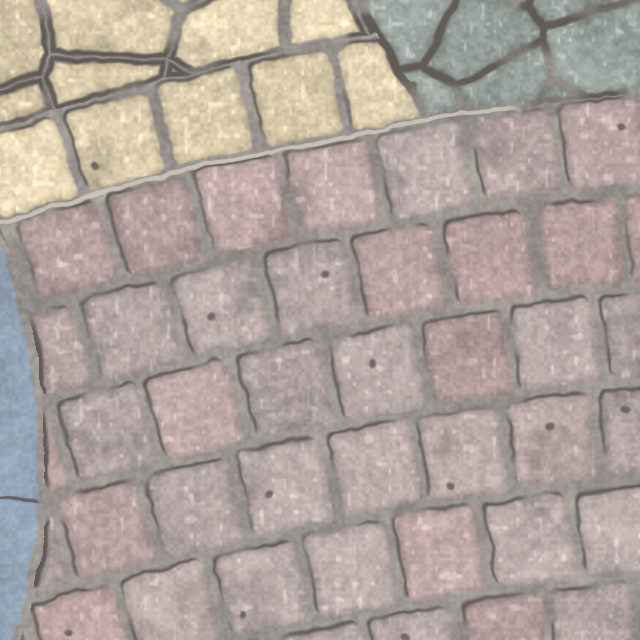
This texture is drawn by a WebGL 1 fragment shader. Its source:

```glsl
precision highp float;
// Worn cobble paving: curved courses of pink setts, a cream arch, grey-green stones and a blue slab.
uniform vec2 u_resolution;

const vec2 SETT = vec2(0.140, 0.151);      // width and height of one sett
const vec3 PINK = vec3(0.755, 0.700, 0.690);
const vec3 ROSE = vec3(0.760, 0.645, 0.635);
const vec3 CREAM = vec3(0.905, 0.845, 0.715);
const vec3 GREEN = vec3(0.630, 0.665, 0.640);
const vec3 BLUE = vec3(0.575, 0.640, 0.710);
const vec3 MORTAR = vec3(0.615, 0.595, 0.575);
const vec3 CRACK = vec3(0.345, 0.325, 0.310);

float hash(vec2 p) {
  return fract(sin(dot(p, vec2(127.1, 311.7))) * 4375.85);
}

vec2 hash2(vec2 p) {
  return vec2(hash(p), hash(p + 37.3));
}

float noise(vec2 p) {
  vec2 i = floor(p), f = fract(p);
  f = f * f * (3.0 - 2.0 * f);
  return mix(mix(hash(i), hash(i + vec2(1.0, 0.0)), f.x),
             mix(hash(i + vec2(0.0, 1.0)), hash(i + 1.0), f.x), f.y);
}

float roundBox(vec2 p, vec2 halfSize, float r) {
  vec2 q = abs(p) - halfSize + r;
  return length(max(q, 0.0)) + min(max(q.x, q.y), 0.0) - r;
}

// Distance to the nearest border of irregular cells (x) and a cell value (y)
vec2 irregularCells(vec2 p) {
  vec2 cell = floor(p), nearest = vec2(0.0), id = cell;
  float best = 9.0, border = 9.0;
  for (int j = -1; j <= 1; j++) for (int i = -1; i <= 1; i++) {
    vec2 c = cell + vec2(float(i), float(j));
    vec2 r = c + 0.15 + 0.7 * hash2(c) - p;
    if (dot(r, r) < best) { best = dot(r, r); nearest = r; id = c; }
  }
  for (int j = -2; j <= 2; j++) for (int i = -2; i <= 2; i++) {
    vec2 c = cell + vec2(float(i), float(j));
    vec2 r = c + 0.15 + 0.7 * hash2(c) - p, step2 = r - nearest;
    if (dot(step2, step2) > 0.001) border = min(border, dot(0.5 * (r + nearest), normalize(step2)));
  }
  return vec2(border, hash(id));
}

float courseTop(float x) {
  return 0.349 - 0.31 * x + 0.1075 * x * x;
}

// Joint stagger of each course, as a fraction of a sett
float stagger(float row) {
  return 0.25 - 0.27 * row + 0.25 * step(2.5, row) + 0.28 * step(row, -0.5);
}

// Fine mineral grain, centred on zero
float grain(vec2 p) {
  return 0.40 * noise(p * 24.0) + 0.65 * noise(p * 85.0) + 0.75 * noise(p * 190.0) - 0.90;
}

void main() {
  vec2 p = gl_FragCoord.xy / u_resolution;
  p.y = 1.0 - p.y;                         // courses are counted downwards
  float g = grain(p);
  float patches = noise(p * 19.0 + 5.0);
  vec2 w = p + 0.007 * (vec2(noise(p * 27.0), noise(p * 27.0 + 40.0)) - 0.5)
             + 0.004 * (vec2(noise(p * 75.0), noise(p * 75.0 + 9.0)) - 0.5);

  // Curved, staggered courses
  float v = (w.y - courseTop(w.x)) / SETT.y;
  float row = floor(v);
  float lean = (0.30 - 0.20 * w.x) * (fract(v) - 0.5) * SETT.y;
  float u = (w.x - lean) / SETT.x - stagger(row);
  vec2 id = vec2(floor(u), row);
  vec2 local = (vec2(fract(u), fract(v)) - 0.5) * SETT + 0.005 * (hash2(id) - 0.5);
  vec2 halfSize = 0.5 * SETT - 0.0075 - 0.003 * hash2(id + 11.0);
  float stone = roundBox(local, halfSize, 0.012);
  float shade = roundBox(local + vec2(0.0045, 0.0055), halfSize, 0.012);
  float tone = hash(id + 3.0);
  vec3 color = mix(PINK, ROSE, smoothstep(0.45, 1.0, hash(id + 7.0)) * 0.7);

  // Cream arch and grey-green stones above the first course
  float archEdge = w.x - 0.56 - 0.58 * w.y;
  if (v < 0.0) {
    bool green = archEdge > 0.0;
    color = green ? GREEN : CREAM;
    if (green || row < -1.5) {
      vec2 cells = irregularCells(w * 6.6 + vec2(0.35, 0.2));
      float limit = green ? v : v + 1.0;
      stone = (green ? 0.006 : 0.010) - cells.x / 6.6;
      stone = max(stone, 0.009 + limit * SETT.y);
      shade = stone - 0.009;
      tone = cells.y;
    }
    stone = max(stone, 0.008 - abs(archEdge));
  }

  // Stones are trimmed along the round slab
  float slab = length(w - vec2(-0.93, 0.73)) - 0.99;
  stone = max(stone, 0.018 - slab);

  // Stone faces: tone per stone, grain, pale flecks and brown stains
  color *= 0.97 + 0.10 * (tone - 0.5) + 0.17 * g;
  color += 0.10 * smoothstep(0.72, 0.95, noise(p * vec2(110.0, 80.0) + 70.0));
  color *= 1.0 - 0.17 * smoothstep(0.60, 0.95, noise(p * 13.0 + 31.0)) * noise(p * 60.0);
  color *= 1.0 - 0.10 * smoothstep(-0.014, 0.0, stone);

  // A small dark pit on a few setts
  vec2 pit = local - (hash2(id + 21.0) - 0.5) * 0.09;
  float hasPit = step(0.82, hash(id + 17.0)) * step(-1.0, row);
  color = mix(color, CRACK, 0.75 * hasPit * (1.0 - smoothstep(0.003, 0.009, length(pit))));

  // Sandy joints with broken dark cracks along the upper and left sides
  vec3 joint = MORTAR * (0.98 + 0.16 * g + 0.14 * (patches - 0.5));
  float crack = (1.0 - smoothstep(-0.004, 0.003, shade)) * smoothstep(0.22, 0.62, patches);
  joint = mix(joint, CRACK, 0.88 * crack * step(0.012, slab));
  color = mix(color, joint, smoothstep(-0.0035, 0.0030, stone));

  // Pale mortar lip over the first course
  float lip = 1.0 - smoothstep(0.002, 0.005, abs(v * SETT.y + 0.001));
  lip *= (1.0 - smoothstep(0.79, 0.82, p.x)) * smoothstep(0.0, 0.01, slab);
  color = mix(color, vec3(0.83, 0.80, 0.76), 0.8 * lip);

  // Blue slab with one narrow joint
  vec3 slabColor = BLUE * (1.0 + 0.13 * g + 0.10 * (patches - 0.5));
  float slabJoint = abs(w.y - 0.781 - 0.06 * w.x);
  slabColor = mix(slabColor, CRACK, 0.8 * (1.0 - smoothstep(0.001, 0.004, slabJoint)));
  color = mix(slabColor, color, smoothstep(-0.003, 0.003, slab));

  gl_FragColor = vec4(clamp(color, 0.0, 1.0), 1.0);
}
```
